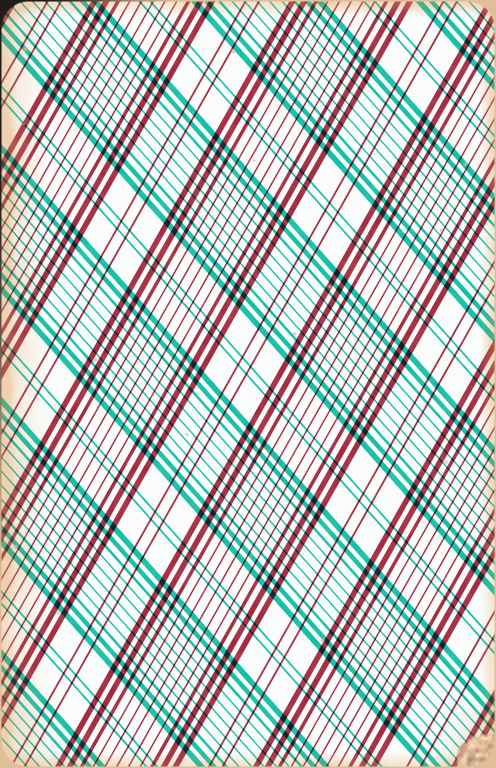
Give the GLSL for this pattern, as a Shadertoy shader.

```glsl
const vec3 PAPER = vec3(0.98, 0.99, 0.985);
const vec3 GREEN = vec3(0.07, 0.75, 0.66);
const vec3 RED = vec3(0.64, 0.16, 0.24);
const vec3 STAIN = vec3(0.93, 0.79, 0.64);
const vec3 SHADOW = vec3(0.12, 0.11, 0.10);

float hash(vec2 p) {
    return fract(sin(dot(p, vec2(127.1, 311.7))) * 43758.5453);
}

float noise(vec2 p) {
    vec2 cell = floor(p), f = fract(p);
    f = f * f * (3.0 - 2.0 * f);
    return mix(mix(hash(cell), hash(cell + vec2(1, 0)), f.x),
               mix(hash(cell + vec2(0, 1)), hash(cell + vec2(1, 1)), f.x), f.y);
}

float fbm(vec2 p) {
    float sum = 0.0, amplitude = 0.5;
    for (int i = 0; i < 4; i++) {
        sum += amplitude * noise(p);
        p = p * 2.03 + 7.1;
        amplitude *= 0.5;
    }
    return sum;
}

float line(float dist, float width, float blur) {
    return clamp((0.5 * width - abs(dist)) / blur + 0.5, 0.0, 1.0);
}

// Mirrored band, thin in the middle and heavy outside, plus a thin pair between bands
float plaid(float x, float period, float spacing, float thin, float heavy,
            float heavyFrom, float pairGap, float blur) {
    float d = abs(mod(x + 0.5 * period, period) - 0.5 * period);
    float ink = 0.0;
    for (int i = 0; i < 6; i++) {
        float k = float(i);
        float width = mix(thin, heavy, smoothstep(2.0, heavyFrom, k));
        ink = max(ink, line(d - k * spacing, width, blur));
    }
    return max(ink, line(d - 0.5 * period + pairGap, thin * 1.25, blur));
}

float roundedBox(vec2 p, vec2 halfSize, float radius) {
    vec2 q = abs(p) - halfSize + radius;
    return length(max(q, 0.0)) + min(max(q.x, q.y), 0.0) - radius;
}

// Edge browning, strongest on the left and at the lower corners
float edgeWear(vec2 p, vec2 size, float sdf) {
    float grain = fbm(p * 16.0);
    float left = 1.0 - smoothstep(0.0, 0.07, p.x);
    float corners = smoothstep(0.10, 0.0, length(p - vec2(size.x, 0.0)))
                  + 0.6 * smoothstep(0.12, 0.0, length(p));
    float rim = smoothstep(-0.022, 0.0, sdf);
    return clamp((0.75 * left + 0.8 * rim + corners) * (0.25 + 1.3 * grain), 0.0, 1.0);
}

// Sparse round flecks, one candidate per cell
float flecks(vec2 p, float blur) {
    vec2 cell = floor(p * 22.0);
    vec2 center = (cell + 0.2 + 0.6 * vec2(hash(cell), hash(cell + 3.7))) / 22.0;
    float radius = mix(0.001, 0.0028, hash(cell + 9.2));
    float present = step(0.93, hash(cell + 5.3));
    return present * (1.0 - smoothstep(radius - blur, radius + blur, length(p - center)));
}

void mainImage(out vec4 fragColor, in vec2 fragCoord) {
    float pixel = 1.0 / iResolution.y;
    vec2 p = fragCoord * pixel;
    vec2 size = iResolution.xy * pixel;
    float drop = 1.0 - p.y;

    // Horizontal coordinates across the two slanted stripe families
    float redX = p.x + drop / 1.77 - 0.2005;
    float greenX = p.x - drop / 1.125 - 0.041;
    float red = plaid(redX, 0.2578, 0.0153, 0.0022, 0.0083, 4.0, 0.0088, pixel * 1.15);
    float green = plaid(greenX, 0.2923, 0.0163, 0.0025, 0.0098, 5.0, 0.0070, pixel * 1.34);

    // Uneven inking, overprinted so that crossings turn dark
    float press = 0.90 + 0.10 * noise(p * 90.0);
    float sdf = roundedBox(p - 0.5 * size, 0.5 * size - 0.002, 0.035);
    float wear = edgeWear(p, size, sdf);
    vec3 color = mix(PAPER, STAIN, 0.85 * wear);
    color *= mix(vec3(1.0), GREEN, green * press * (1.0 - 0.25 * wear));
    color *= mix(vec3(1.0), RED, red * press * (1.0 - 0.25 * wear));
    color = mix(color, STAIN * 0.9, 0.7 * flecks(p, pixel));

    // Torn patch at the lower right
    float tear = length(p - vec2(size.x, 0.0)) + 0.04 * (fbm(p * 40.0) - 0.5);
    vec3 fiber = STAIN * (0.75 + 0.4 * noise(p * 180.0));
    color = mix(color, fiber, 0.85 * (1.0 - smoothstep(0.045, 0.053, tear)));

    // Rounded corners over a surround that is dark at the upper left
    vec3 surround = mix(SHADOW, STAIN * 0.95, smoothstep(0.05, 0.25, p.x + 0.3 * drop));
    color = mix(color, surround, smoothstep(-pixel, pixel, sdf));
    fragColor = vec4(color, 1.0);
}
```
